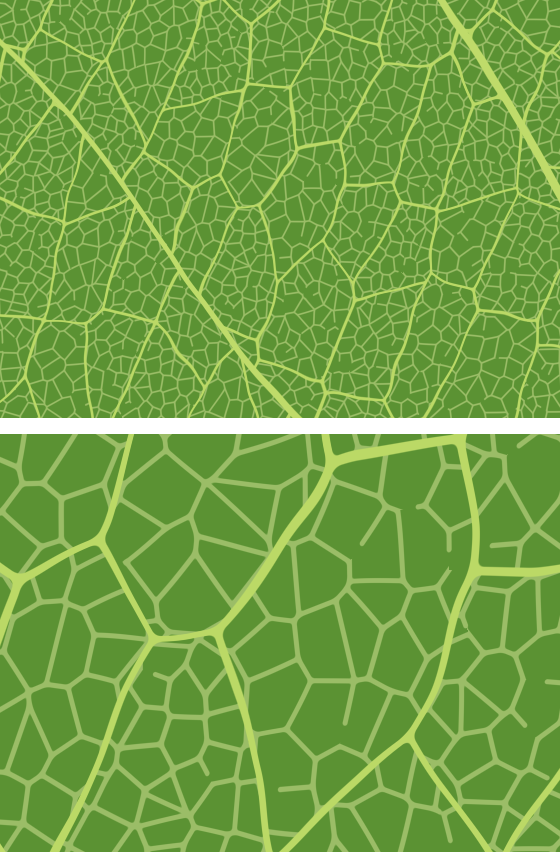
Top: the whole. Bottom: its middle third, enlarged.
A WebGL 1 fragment shader for this texture:

```glsl
precision highp float;
// Leaf surface: two thick midribs, branching veins and a fine net of veinlets.
uniform vec2 u_resolution;

// Colours
const vec3 LEAF = vec3(0.357, 0.572, 0.200);
const vec3 VEINLET = vec3(0.606, 0.743, 0.404);
const vec3 VEIN = vec3(0.735, 0.852, 0.400);
const vec3 MIDRIB = vec3(0.750, 0.860, 0.415);

// Sizes, in canvas heights
const vec2 VEIN_CELL = vec2(0.150, 0.270);
const float VEIN_HALF_WIDTH = 0.0030;
const float VEIN_TILT = -0.36;
const float VEIN_JITTER = 0.75;
const float WOBBLE = 0.017;
const float WOBBLE_FREQ = 15.0;
const float FINE_DENSITY_MIN = 21.5;
const float FINE_DENSITY_MAX = 33.0;
const float FINE_HALF_WIDTH = 0.0020;
const float FINE_JITTER = 0.88;
const float FINE_BROKEN = 0.11;   // share of veinlets that end blind
const float EDGE_SOFTNESS = 0.75; // in pixels

vec2 hash2(vec2 p) {
  vec3 h = fract(p.xyx * vec3(0.1031, 0.1030, 0.0973));
  h += dot(h, h.yzx + 33.33);
  return fract((h.xx + h.yz) * h.zy);
}

vec2 noise2(vec2 p) {
  vec2 i = floor(p), f = fract(p);
  f = f * f * (3.0 - 2.0 * f);
  return mix(mix(hash2(i), hash2(i + vec2(1, 0)), f.x),
             mix(hash2(i + vec2(0, 1)), hash2(i + vec2(1, 1)), f.x), f.y);
}

mat2 rotation(float a) {
  return mat2(cos(a), -sin(a), sin(a), cos(a));
}

float smoothMin(float a, float b, float k) {
  float h = max(k - abs(a - b), 0.0) / k;
  return min(a, b) - 0.25 * h * h * k;
}

vec2 cellPoint(vec2 cell, float jitter) {
  return cell + 0.5 + jitter * (hash2(cell) - 0.5);
}

// Cell network: x = distance to the nearest wall in canvas units, yz = cell id
vec3 network(vec2 q, vec2 density, float jitter, float broken, float fillet) {
  vec2 base = floor(q), home = base, nearest = vec2(0.0);
  float best = 1e3;
  for (int j = -1; j <= 1; j++) {
    for (int i = -1; i <= 1; i++) {
      vec2 cell = base + vec2(i, j);
      vec2 r = cellPoint(cell, jitter) - q;
      if (dot(r, r) < best) { best = dot(r, r); nearest = r; home = cell; }
    }
  }
  float wall = 1.0;
  for (int j = -2; j <= 2; j++) {
    for (int i = -2; i <= 2; i++) {
      if (i == 0 && j == 0) continue;
      vec2 cell = home + vec2(i, j);
      vec2 r = cellPoint(cell, jitter) - q;
      vec2 normal = normalize(r - nearest);
      vec2 middle = 0.5 * (r + nearest);
      float d = dot(middle, normal) / length(normal * density);
      // Some walls stop halfway with a round end
      float chance = hash2(home + cell + 71.0).x;
      if (chance < broken) {
        float side = normal.x < 0.0 ? -1.0 : 1.0;
        float along = side * dot(middle, vec2(-normal.y, normal.x));
        d = length(vec2(d, max(along, 0.0) / density.x));
      }
      wall = smoothMin(wall, d, fillet);
    }
  }
  return vec3(wall, home);
}

// Signed distances to the left and right midribs
vec2 midribs(vec2 p) {
  float left = p.y - 0.90 + 1.24 * p.x - 0.032 * sin(8.0 * p.x);
  float right = p.y - 2.728 + 1.63 * p.x - 0.008 * sin(17.0 * p.x);
  return vec2(left / 1.59, right / 1.91);
}

float cover(float d, float halfWidth) {
  float pixel = EDGE_SOFTNESS / u_resolution.y;
  return 1.0 - smoothstep(-pixel, pixel, d - halfWidth);
}

void main() {
  vec2 p = gl_FragCoord.xy / u_resolution.y;
  vec2 wobble = noise2(p * WOBBLE_FREQ + 5.0) - 0.5;

  // Midribs, widening towards the right
  vec2 rib = midribs(p + 0.25 * WOBBLE * wobble);
  vec2 ribWidth = vec2(0.0052 + 0.0035 * p.x, 0.0080 + 0.010 * (p.x - 1.06));
  float ribMask = max(cover(abs(rib.x), ribWidth.x), cover(abs(rib.y), ribWidth.y));

  // Branch veins, a separate layout on each side of a midrib
  float zone = step(0.0, rib.x) + step(0.0, rib.y);
  vec2 q = rotation(VEIN_TILT) * (p + WOBBLE * wobble) / VEIN_CELL;
  vec3 branch = network(q + zone * vec2(17.4, 23.7) + 40.0, 1.0 / VEIN_CELL,
                        VEIN_JITTER, 0.0, 0.005);
  float swell = 0.75 + 0.5 * noise2(p * 7.0 + 31.0).x;
  float ribGap = min(abs(rib.x), abs(rib.y));
  swell += 0.25 * (1.0 - smoothstep(0.0, 0.12, ribGap));
  float veinMask = cover(branch.x, VEIN_HALF_WIDTH * swell);

  // Veinlets, with their own density and direction inside each vein cell
  vec2 pick = hash2(branch.yz + 9.0);
  float density = mix(FINE_DENSITY_MIN, FINE_DENSITY_MAX, pick.x);
  vec2 stretch = density * vec2(1.1, 0.92);
  vec2 fineP = rotation(VEIN_TILT + pick.y - 0.5) * (p + 0.25 * WOBBLE * wobble);
  vec3 fine = network(fineP * stretch + floor(pick * 90.0) + 100.0, stretch,
                      FINE_JITTER, FINE_BROKEN, 0.002);
  float fineMask = cover(fine.x, FINE_HALF_WIDTH);

  vec3 color = mix(LEAF, VEINLET, fineMask);
  color = mix(color, VEIN, veinMask);
  color = mix(color, MIDRIB, ribMask);
  gl_FragColor = vec4(color, 1.0);
}
```
